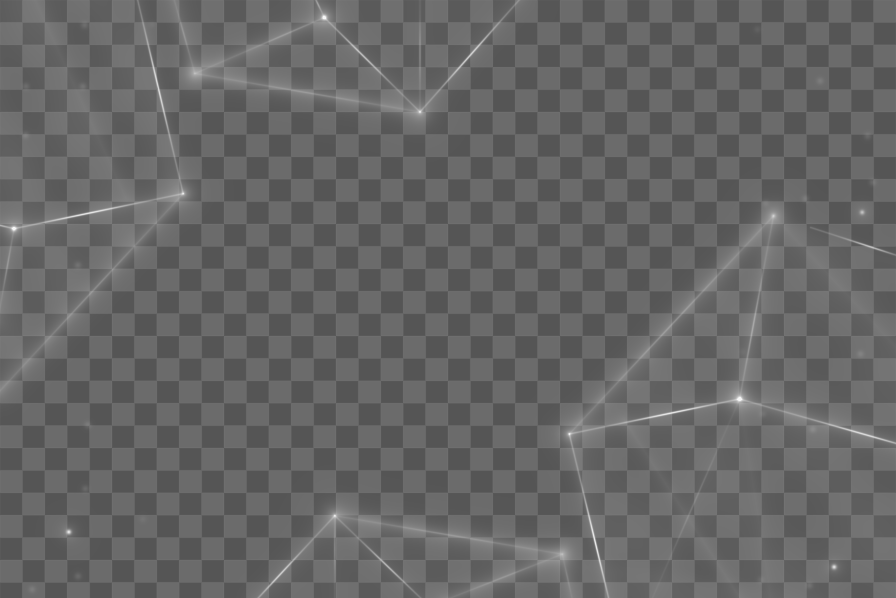
Reproduce this background procedurally as a WebGL 1 fragment shader.

```glsl
precision highp float;
// Grey checkerboard with four translucent wireframe crystals at the borders.
// Edges are segment distances with a soft halo, a fine core and a bright spark;
// veils are soft half planes, and faint motes come from jittered cells.
#define SPAN 768.0        // canvas width in drawing units, y runs down
#define CELL 19.2         // checker square
#define DARK 0.335
#define LIGHT 0.42
#define SEAM 0.025        // lightness of the lines between squares
#define HALO 6.5          // halo falloff around edges
#define CORE 0.85         // core half width
#define VEIL 0.055        // opacity inside the crystals
#define MOTE_CELL 48.0
#define MOTE_GAIN 0.12

uniform vec2 u_resolution;

float unitsPerPixel;

float hash(vec2 c) {
  return fract(sin(dot(c, vec2(127.1, 311.7))) * 4375.85);
}

// Checker squares with smoothed borders and pale seams
float checker(vec2 p) {
  vec2 q = p / CELL;
  vec2 border = (0.5 - abs(fract(q) - 0.5)) * CELL;
  vec2 parity = 1.0 - 2.0 * mod(floor(q), 2.0);
  vec2 s = parity * smoothstep(0.0, 0.5 * unitsPerPixel, border);
  float seam = 1.0 - smoothstep(0.0, unitsPerPixel, min(border.x, border.y));
  return mix(LIGHT, DARK, 0.5 + 0.5 * s.x * s.y) + SEAM * seam;
}

// Glowing segment; spark is the place of the highlight from a (0) to b (1)
float edge(vec2 p, vec2 a, vec2 b, float halo, float core, float spark) {
  vec2 d = b - a;
  float t = clamp(dot(p - a, d) / dot(d, d), 0.0, 1.0);
  float r = length(p - a - d * t);
  float w = max(CORE, 0.5 * unitsPerPixel);
  float k = (t - spark) / 0.22;
  float shine = 0.25 + 0.75 * exp(-k * k);
  return halo * exp(-r / HALO) + core * shine * exp(-r * r / (w * w));
}

// Soft mask on the right-hand side of a to b, as seen on screen
float side(vec2 p, vec2 a, vec2 b) {
  vec2 d = normalize(b - a);
  return smoothstep(-8.0, 10.0, d.x * (p.y - a.y) - d.y * (p.x - a.x));
}

float star(vec2 p, vec2 c, float gain) {
  float r = length(p - c);
  return gain * (0.75 * exp(-r * r / 4.0) + 0.3 * exp(-r / 4.5));
}

// Sparse motes, one candidate per cell
float motes(vec2 p) {
  vec2 id = floor(p / MOTE_CELL);
  vec2 jitter = 0.25 + 0.5 * vec2(hash(id), hash(id + 17.0));
  float r = length(p - (id + jitter) * MOTE_CELL);
  return step(0.6, hash(id + 41.0)) * exp(-r * r / 9.0);
}

float leftCrystal(vec2 p) {
  vec2 tip = vec2(157, 166), hub = vec2(12, 196), top = vec2(118, 0), low = vec2(0, 335);
  float v = VEIL * side(p, top, tip) * side(p, tip, low);
  v *= 0.8 + 0.3 * sin(p.x * 0.09 - p.y * 0.04) + 0.15 * sin(p.x * 0.04 + p.y * 0.05);
  v += edge(p, top, tip, 0.08, 0.7, 0.45);
  v += edge(p, tip, low, 0.20, 0.12, 0.5);
  v += edge(p, hub, tip, 0.11, 0.75, 0.42);
  v += edge(p, hub, vec2(-30, 186), 0.10, 0.4, 0.3);
  v += edge(p, hub, vec2(-2, 275), 0.10, 0.2, 0.4);
  v += edge(p, vec2(30, 0), vec2(108, 170), 0.05, 0.0, 0.5);
  return v + star(p, hub, 0.75) + star(p, tip, 0.2);
}

float topCrystal(vec2 p) {
  vec2 west = vec2(167, 63), hub = vec2(278, 15), south = vec2(360, 96), east = vec2(445, 0);
  float v = 0.5 * VEIL * side(p, south, west) * side(p, west, vec2(150, 0)) * side(p, east, south);
  v += edge(p, west, hub, 0.17, 0.15, 0.7);
  v += edge(p, west, south, 0.21, 0.12, 0.5);
  v += edge(p, hub, south, 0.08, 0.55, 0.4);
  v += edge(p, west, vec2(148, -5), 0.14, 0.15, 0.5);
  v += edge(p, hub, vec2(267, -8), 0.10, 0.3, 0.5);
  v += edge(p, south, east, 0.09, 0.65, 0.5);
  v += edge(p, south, vec2(360, -5), 0.02, 0.25, 0.5);
  return v + star(p, hub, 0.75) + star(p, south, 0.2);
}

float rightCrystal(vec2 p) {
  vec2 peak = vec2(663, 185), west = vec2(488, 372), hub = vec2(634, 342);
  vec2 foot = vec2(522, 514), rim = vec2(772, 220);
  float v = VEIL * side(p, west, peak) * side(p, foot, west) * side(p, peak, rim);
  v *= 0.75 + 0.25 * sin(p.x * 0.06 - p.y * 0.04) + 0.15 * sin(p.x * 0.03 + p.y * 0.05);
  v += edge(p, west, peak, 0.20, 0.15, 0.5);
  v += edge(p, west, hub, 0.10, 0.75, 0.6);
  v += edge(p, hub, peak, 0.13, 0.25, 0.4);
  v += edge(p, hub, vec2(775, 382), 0.17, 0.6, 0.75);
  v += edge(p, west, foot, 0.10, 0.8, 0.65);
  v += edge(p, vec2(695, 195), rim, 0.02, 0.6, 0.65);
  v += edge(p, peak, vec2(775, 305), 0.05, 0.0, 0.5);
  v += edge(p, hub, vec2(556, 520), 0.03, 0.12, 0.5);
  v += edge(p, hub, vec2(662, 520), 0.04, 0.0, 0.5);
  v += edge(p, vec2(535, 360), vec2(636, 515), 0.07, 0.0, 0.5);
  return v + star(p, hub, 0.75) + star(p, peak, 0.25) + star(p, west, 0.2);
}

float bottomCrystal(vec2 p) {
  vec2 peak = vec2(287, 442), east = vec2(482, 475);
  float v = 0.5 * VEIL * side(p, peak, east) * side(p, vec2(222, 512), peak);
  v += edge(p, peak, east, 0.21, 0.12, 0.5);
  v += edge(p, peak, vec2(220, 514), 0.10, 0.6, 0.7);
  v += edge(p, peak, vec2(362, 514), 0.07, 0.5, 0.6);
  v += edge(p, peak, vec2(287, 516), 0.02, 0.25, 0.4);
  v += edge(p, east, vec2(380, 515), 0.17, 0.12, 0.5);
  v += edge(p, east, vec2(491, 516), 0.14, 0.1, 0.5);
  return v + star(p, peak, 0.2);
}

void main() {
  unitsPerPixel = SPAN / u_resolution.x;
  vec2 p = vec2(gl_FragCoord.x, u_resolution.y - gl_FragCoord.y) * unitsPerPixel;
  float glow = leftCrystal(p) + topCrystal(p) + rightCrystal(p) + bottomCrystal(p);
  glow += star(p, vec2(59, 456), 0.9) + star(p, vec2(739, 182), 0.6) + star(p, vec2(715, 486), 0.8);
  float outer = smoothstep(220.0, 300.0, abs(p.x - 0.5 * SPAN));
  glow += MOTE_GAIN * outer * motes(p);
  gl_FragColor = vec4(vec3(mix(checker(p), 0.97, clamp(glow, 0.0, 1.0))), 1.0);
}
```
